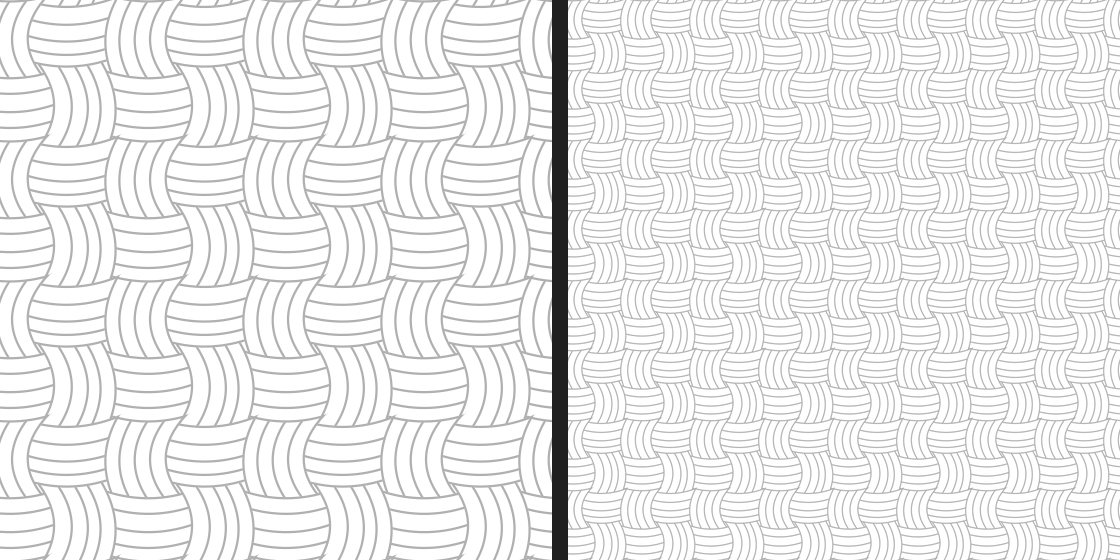
Left: one tile. Right: repeated 2 by 2.
A Shadertoy shader for this pattern:

```glsl
// Basket weave in grey outline on white: curved bundles of five lines, laid
// alternately flat and upright. Each tile holds four bundles of bent lines,
// and each bundle is cut off by the outer lines of the bundles crossing it.

const vec2 REPEATS = vec2(4.0);          // whole tiles across and down
const vec2 TILE = vec2(189.0, 192.0);    // design units in one tile
const float LINE_WIDTH = 3.1;            // design units
const vec3 PAPER = vec3(1.0);
const vec3 INK = vec3(0.69);

// level: position of each line across the bundle
// bend, apex: curvature and turning point, from first line to last
struct Bundle {
    float level[5];
    vec2 bend;
    vec2 apex;
};

const Bundle FLAT_UPPER = Bundle(float[5](9.5, 34.0, 57.0, 75.3, 91.3),
                                 vec2(-0.0028), vec2(91.0));
const Bundle FLAT_LOWER = Bundle(float[5](107.3, 128.7, 153.8, 175.5, 194.0),
                                 vec2(-0.0028), vec2(203.0));
const Bundle UPRIGHT_LEFTWARD = Bundle(float[5](144.3, 163.5, 184.5, 205.5, 227.0),
                                       vec2(0.0045, 0.0078), vec2(57.0, 53.0));
const Bundle UPRIGHT_RIGHTWARD = Bundle(float[5](74.0, 98.3, 120.3, 137.7, 158.3),
                                        vec2(-0.0065, -0.0045), vec2(145.0, 151.0));

// Signed distance to one line; q is (along, across) the bundle.
float lineOffset(Bundle b, int i, vec2 q) {
    float t = float(i) / 4.0;
    float bend = mix(b.bend.x, b.bend.y, t);
    float s = q.x - mix(b.apex.x, b.apex.y, t);
    float slope = 2.0 * bend * s;
    return (q.y - b.level[i] - bend * s * s) / sqrt(1.0 + slope * slope);
}

// Distance to a bundle, ending at the last line of the crossing bundle before
// it and at the first line of the next one, a period further along.
float bundleDistance(Bundle b, Bundle crossing, vec2 q, float shift, float period) {
    float start = lineOffset(crossing, 4, q.yx - vec2(0.0, shift));
    float finish = lineOffset(crossing, 0, q.yx - vec2(0.0, shift + period));
    float d = 1e4;
    for (int i = 0; i < 5; i++) {
        d = min(d, abs(lineOffset(b, i, q)));
    }
    return max(d, max(-start, finish));
}

// Brings p into the tile-sized window around a bundle centre.
vec2 wrapAround(vec2 p, vec2 centre) {
    return centre + mod(p - centre + 0.5 * TILE, TILE) - 0.5 * TILE;
}

float weaveDistance(vec2 p) {
    vec2 upper = wrapAround(p, vec2(92.0, 50.0));
    vec2 lower = wrapAround(p, vec2(207.0, 150.0));
    vec2 leftward = wrapAround(p, vec2(190.0, 54.0));
    vec2 rightward = wrapAround(p, vec2(112.0, 147.0));

    float d = bundleDistance(FLAT_UPPER, UPRIGHT_LEFTWARD, upper, -TILE.x, TILE.x);
    d = min(d, bundleDistance(FLAT_LOWER, UPRIGHT_RIGHTWARD, lower, 0.0, TILE.x));
    d = min(d, bundleDistance(UPRIGHT_LEFTWARD, FLAT_LOWER, leftward.yx, -TILE.y, TILE.y));
    d = min(d, bundleDistance(UPRIGHT_RIGHTWARD, FLAT_UPPER, rightward.yx, 0.0, TILE.y));
    return d;
}

void mainImage(out vec4 fragColor, in vec2 fragCoord) {
    // Design space runs downwards from the top left corner.
    vec2 uv = fragCoord / iResolution.xy;
    vec2 p = vec2(uv.x, 1.0 - uv.y) * REPEATS * TILE;
    float pixel = REPEATS.y * TILE.y / iResolution.y;

    float ink = clamp(0.5 + (0.5 * LINE_WIDTH - weaveDistance(p)) / pixel, 0.0, 1.0);
    fragColor = vec4(mix(PAPER, INK, ink), 1.0);
}
```
